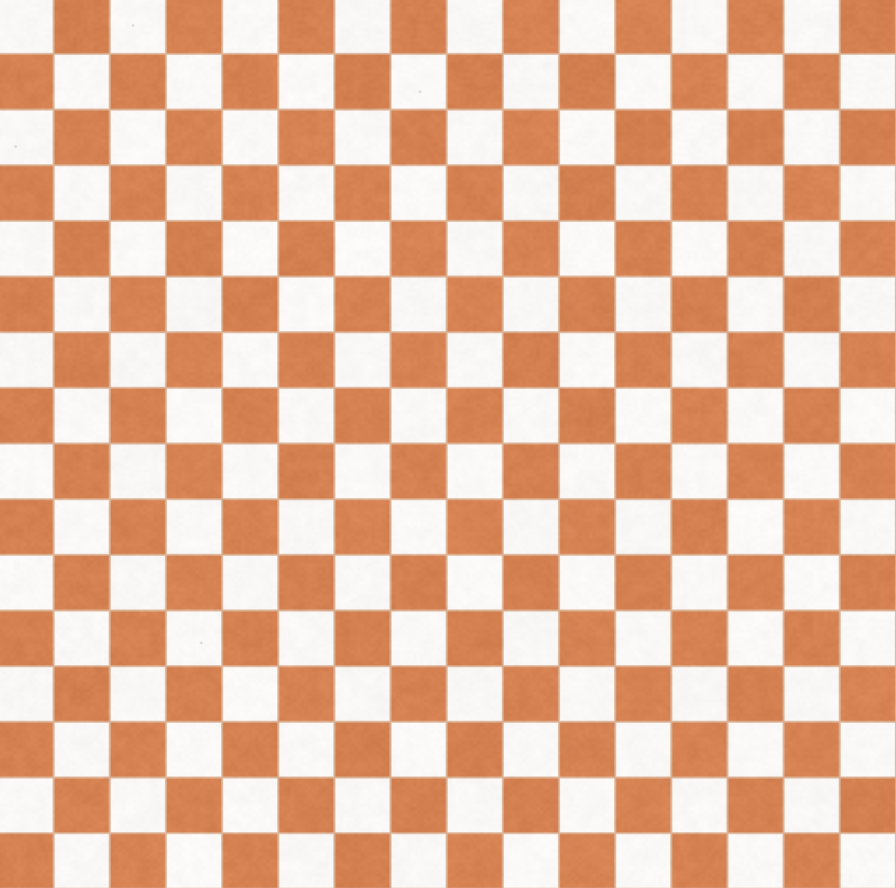
Write a Shadertoy shader that draws this pattern.

```glsl
// Terracotta and white checkerboard with soft tan seams and faint paper mottling.

const vec2 CELL_SIZE = vec2(0.06267, 0.06268);   // fraction of the canvas
const vec2 GRID_ORIGIN = vec2(-0.0028, -0.0009);
const vec3 TERRACOTTA = vec3(0.835, 0.505, 0.318);
const vec3 WHITE = vec3(0.982, 0.974, 0.968);
const vec3 SEAM_TAN = vec3(0.80, 0.64, 0.50);
const float EDGE_SOFTNESS = 0.028;               // in cells
const float SEAM_WIDTH = 0.032;                  // in cells
const float SEAM_STRENGTH = 0.45;
const float CELL_VARIATION = 0.014;
const float MOTTLE_SCALE = 5.0;                  // blotches per cell
const float MOTTLE_AMOUNT = 0.022;
const float GRAIN_SCALE = 16.0;                  // grains per cell
const float GRAIN_AMOUNT = 0.018;
const float SPECK_CHANCE = 0.015;
const float SPECK_RADIUS = 0.025;                // in cells

float hash(vec2 p) {
    return fract(sin(dot(p, vec2(127.1, 311.7))) * 43758.5453);
}

float valueNoise(vec2 p) {
    vec2 i = floor(p);
    vec2 f = fract(p);
    f = f * f * (3.0 - 2.0 * f);
    float low = mix(hash(i), hash(i + vec2(1.0, 0.0)), f.x);
    float high = mix(hash(i + vec2(0.0, 1.0)), hash(i + 1.0), f.x);
    return mix(low, high, f.y);
}

void mainImage(out vec4 fragColor, in vec2 fragCoord) {
    vec2 grid = (fragCoord / iResolution.xy - GRID_ORIGIN) / CELL_SIZE;
    vec2 cell = floor(grid);
    vec2 local = fract(grid);
    vec2 pixel = 1.0 / (iResolution.xy * CELL_SIZE);

    // Signed checker coverage, falling smoothly to zero on every edge
    vec2 edgeDistance = min(local, 1.0 - local);
    vec2 ramp = clamp(edgeDistance / max(vec2(EDGE_SOFTNESS), 0.5 * pixel), 0.0, 1.0);
    float parity = 1.0 - 2.0 * mod(cell.x + cell.y, 2.0);
    float terracotta = 0.5 + 0.5 * parity * ramp.x * ramp.y;
    vec3 color = mix(WHITE, TERRACOTTA, terracotta);

    // Thin seams between the squares
    vec2 seam = 1.0 - smoothstep(vec2(0.0), max(vec2(SEAM_WIDTH), pixel), edgeDistance);
    color = mix(color, SEAM_TAN, SEAM_STRENGTH * max(seam.x, seam.y));

    // Uneven ink: per-square tone, blotches and fine grain
    float tone = CELL_VARIATION * (hash(cell + 3.7) - 0.5);
    tone += MOTTLE_AMOUNT * (valueNoise(grid * MOTTLE_SCALE) - 0.5);
    tone += GRAIN_AMOUNT * (valueNoise(grid * GRAIN_SCALE + 41.0) - 0.5);
    color += tone * mix(0.7, 1.2, terracotta);

    // Rare pale grey specks on white squares
    vec2 speckCenter = 0.25 + 0.5 * vec2(hash(cell + 11.3), hash(cell + 23.9));
    float speck = 1.0 - smoothstep(0.0, SPECK_RADIUS + pixel.x, length(local - speckCenter));
    speck *= step(hash(cell + 57.1), SPECK_CHANCE) * (1.0 - terracotta);
    color *= 1.0 - 0.15 * speck;

    fragColor = vec4(clamp(color, 0.0, 1.0), 1.0);
}
```
